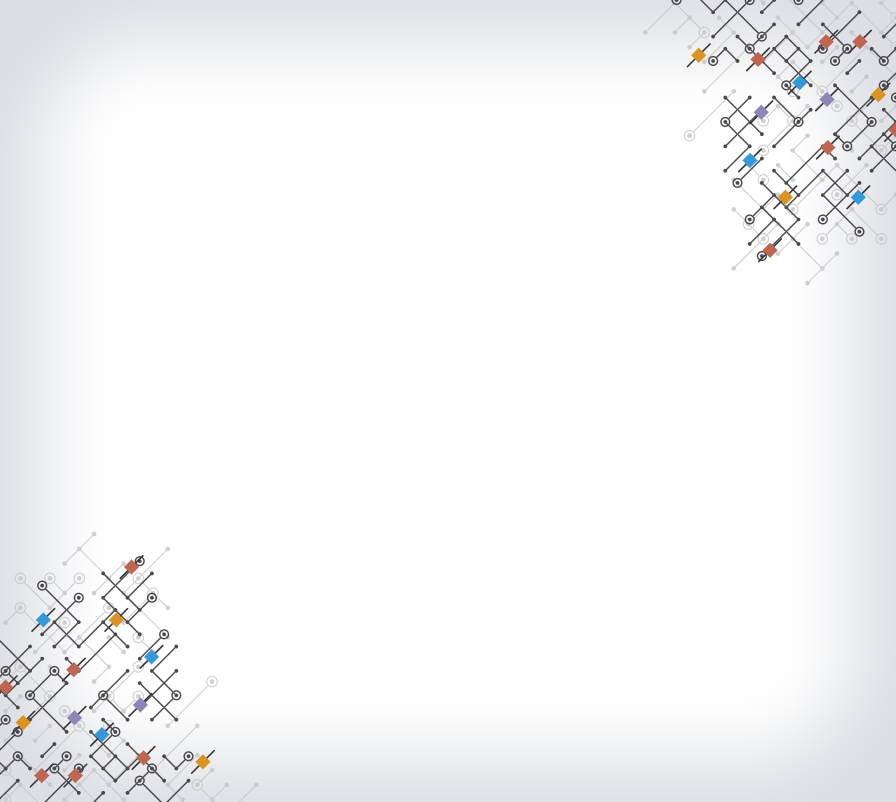
This background is drawn by a Shadertoy shader. Its source:

```glsl
// White panel with a soft grey vignette and diagonal circuit traces in two opposite corners.

float hash(vec2 p) {
    vec3 q = fract(p.xyx * vec3(.1031, .1030, .0973));
    q += dot(q, q.yzx + 33.33);
    return fract((q.x + q.y) * q.z);
}

// Antialiased coverage of a signed distance in canvas heights
float cover(float d) {
    return clamp(.5 - d * iResolution.y, 0., 1.);
}

// Negative inside the ragged wedge that holds the traces
float wedge(vec2 a, float margin) {
    return max(a.x + .28 * a.y - .255, max(a.y - .31, a.y - a.x - .24)) - margin;
}

// Runs of wire on a 45 degree grid, ending in rings or solid dots
float traces(vec2 a, float cell, float seed, float margin, float halfWidth) {
    vec2 grid = vec2(a.x + a.y, a.y - a.x) * .7071 / cell + seed;
    float ink = 0.;
    for (int axis = 0; axis < 2; axis++) {
        vec2 g = axis == 0 ? grid : grid.yx;
        float row = round(g.y);
        float key = row + 71. * float(axis) + 13. * seed;
        float shift = floor(4. * hash(vec2(key, 5.)));
        float run = floor((g.x + shift + .5) / 4.);
        float start = run * 4. - shift;
        float span = 1. + floor(3. * hash(vec2(run + 40., key)));

        // Keep or drop each run as a whole
        vec2 c = vec2(start + .5 * span, row);
        c = ((axis == 0 ? c : c.yx) - seed) * cell * .7071;
        bool inside = wedge(vec2(c.x - c.y, c.x + c.y), margin) < 0.;
        if (!inside || hash(vec2(run + 9., key + 3.)) > .72) continue;

        vec2 u = vec2(g.x - start, g.y - row);
        float ringed = step(hash(vec2(run + 23., key)), .42);
        float wire = length(vec2(u.x - clamp(u.x, 0., span - .25 * ringed), u.y));
        float tip = length(u - vec2(span, 0));
        float ring = abs(tip - .25);
        float dots = min(length(u), tip) - .11;
        ink = max(ink, cover(wire * cell - halfWidth));
        ink = max(ink, ringed * cover(ring * cell - halfWidth));
        ink = max(ink, cover(dots * cell));
    }
    return ink;
}

void mainImage(out vec4 fragColor, in vec2 fragCoord) {
    vec2 size = vec2(iResolution.x / iResolution.y, 1.);
    vec2 p = fragCoord / iResolution.y;

    // Vignette: soft rounded frame
    vec2 q = abs(p - .5 * size) - .5 * size + .2;
    float edge = length(max(q, 0.)) + min(max(q.x, q.y), 0.) - .2;
    vec3 color = mix(vec3(1), vec3(.865, .875, .895), smoothstep(-.145, .03, edge));

    // Both corners share one layout, turned by half a circle
    vec2 a = p.x > .5 * size.x ? size - p : p + vec2(-.007, .019);

    // Pale back layer, then dark front layer
    color = mix(color, vec3(.77, .77, .78), .8 * traces(a, .026, 3.4, .035, .0007));
    color = mix(color, vec3(.22, .21, .22), .9 * traces(a, .0215, 7., 0., .0009));

    // Accent diamonds: place from the corner, palette index
    vec3 palette[4] = vec3[4](vec3(.75, .40, .32), vec3(.86, .58, .13),
                              vec3(.20, .60, .86), vec3(.56, .52, .72));
    vec3 accents[14] = vec3[14](
        vec3(.172, .074, 0), vec3(.087, .052, 0), vec3(.045, .052, 0),
        vec3(.085, .184, 0), vec3(.157, .312, 0), vec3(.000, .162, 0),
        vec3(.246, .069, 1), vec3(.022, .118, 1), vec3(.138, .246, 1),
        vec3(.120, .103, 2), vec3(.182, .200, 2), vec3(.047, .246, 2),
        vec3(.168, .140, 3), vec3(.086, .124, 3));
    for (int i = 0; i < 14; i++) {
        vec2 d = a - accents[i].xy;
        float along = clamp(.5 * (d.x + d.y), -.014, .014);
        color = mix(color, vec3(.22, .21, .22), cover(length(d - along) - .001));
        float diamond = (abs(d.x) + abs(d.y) - .0095) * .7071;
        color = mix(color, palette[int(accents[i].z)], cover(diamond));
    }

    fragColor = vec4(color, 1);
}
```
